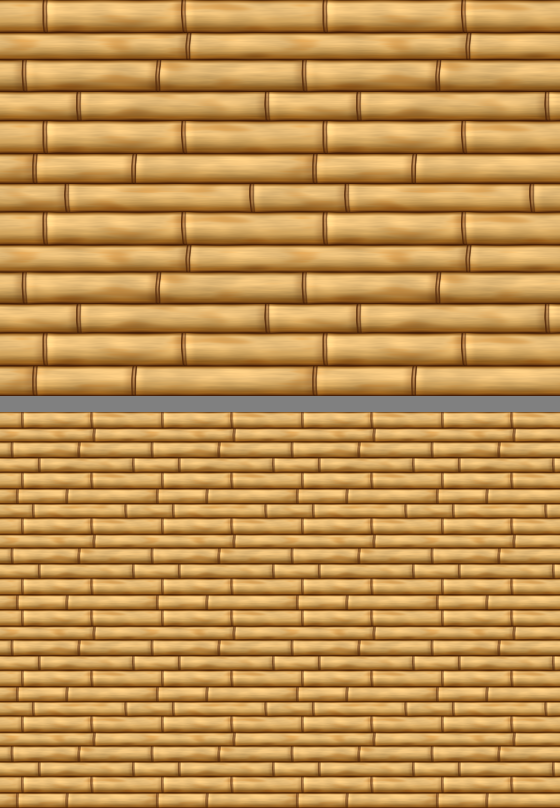
Top: one tile. Bottom: repeated 2 by 2.
Reproduce this texture procedurally as a WebGL 1 fragment shader.

```glsl
precision highp float;
// Wall of horizontal bamboo canes: 13 rows of varying thickness, two repeats
// across. Each row is shaded as a lit cylinder, ringed by raised joints, and
// worn with wrapping gradient noise for fibres and amber stains.

uniform vec2 u_resolution;

#define ROWS 13
#define REPEATS 2.0
#define REPEAT_LENGTH 9.2   // in mean cane thicknesses
#define FIBRE 0.065
#define MOTTLE 0.13
#define STAIN 0.60
#define TONE_SPREAD 0.06
#define SWELL 0.035         // how far joints bulge past the cane
#define RING_WIDTH 0.024
#define RING_GAP 0.055

const vec3 STRAW  = vec3(0.925, 0.755, 0.485);
const vec3 TAN    = vec3(0.80, 0.63, 0.36);
const vec3 OLIVE  = vec3(0.67, 0.50, 0.25);
const vec3 AMBER  = vec3(0.59, 0.38, 0.12);
const vec3 BARK   = vec3(0.47, 0.27, 0.08);
const vec3 GROOVE = vec3(0.27, 0.12, 0.03);

float hash(vec2 p) {
  return fract(sin(dot(p, vec2(127.1, 311.7))) * 4375.85);
}

float slope(vec2 cell, vec2 offset, float period, float seed) {
  cell.x = mod(cell.x, period);
  float angle = 6.2832 * hash(cell + seed * vec2(3.7, 9.1));
  return dot(vec2(cos(angle), sin(angle)), offset);
}

// Gradient noise that wraps along x after a whole number of cells
float noise(vec2 p, float period, float seed) {
  vec2 i = floor(p), f = fract(p);
  vec2 u = f * f * f * (f * (f * 6.0 - 15.0) + 10.0);
  vec2 e = vec2(1.0, 0.0);
  float low = mix(slope(i, f, period, seed),
                  slope(i + e.xy, f - e.xy, period, seed), u.x);
  float high = mix(slope(i + e.yx, f - e.yx, period, seed),
                   slope(i + e.xx, f - e.xx, period, seed), u.x);
  return mix(low, high, u.y);
}

// Cane kinds: thickness, two joint positions in the repeat, noise seed
vec4 caneKind(float k) {
  if (k < 0.5) return vec4(1.08, 0.160, 0.656, 1.0);
  if (k < 1.5) return vec4(0.89, 0.671, 0.671, 2.0);
  if (k < 2.5) return vec4(1.04, 0.086, 0.563, 3.0);
  if (k < 3.5) return vec4(0.96, 0.280, 0.953, 4.0);
  if (k < 4.5) return vec4(1.08, 0.160, 0.656, 1.0);
  if (k < 5.5) return vec4(0.98, 0.123, 0.477, 5.0);
  return vec4(0.94, 0.238, 0.899, 6.0);
}

float wrapDistance(float a, float b) {
  return (fract(a - b + 0.5) - 0.5) * REPEAT_LENGTH;
}

float line(float d, float width, float blur) {
  return 1.0 - smoothstep(max(width - blur, 0.0), width + blur, abs(d));
}

// Colour across the cane, from its top (0) to its underside (1)
vec3 caneShade(float t) {
  vec3 c = mix(STRAW, TAN, smoothstep(0.34, 0.68, t));
  c = mix(c, OLIVE, smoothstep(0.62, 0.80, t));
  c = mix(c, AMBER, smoothstep(0.75, 0.89, t));
  c = mix(c, BARK, smoothstep(0.90, 0.97, t));
  c = mix(c, GROOVE, smoothstep(0.955, 1.005, t));
  c = mix(AMBER, c, smoothstep(-0.01, 0.12, t));
  return mix(GROOVE, c, smoothstep(-0.035, 0.03, t));
}

void main() {
  vec2 uv = gl_FragCoord.xy / u_resolution;
  float y = (1.0 - uv.y) * float(ROWS);
  float s = fract(uv.x * REPEATS);
  float blur = 0.6 * float(ROWS) / u_resolution.y;

  // Find the row, counting from the top
  vec4 cane = caneKind(0.0);
  float rowTop = 0.0, edge = 0.0;
  for (int i = 0; i < ROWS; i++) {
    vec4 kind = caneKind(mod(float(i), 7.0));
    if (y >= edge) { cane = kind; rowTop = edge; }
    edge += kind.x;
  }
  float t = (y - rowTop) / cane.x;
  float seed = cane.w;

  // Nearest joint, slightly bowed and leaning
  float d1 = wrapDistance(s, cane.y), d2 = wrapDistance(s, cane.z);
  float nearSecond = step(abs(d2), abs(d1));
  float d = mix(d1, d2, nearSecond);
  float character = hash(vec2(seed, nearSecond + 4.0));
  float across = t - 0.5;
  d += (character - 0.5) * 0.09 * across - 0.12 * across * across;
  d += 0.015 * noise(vec2(s * 30.0, t * 3.0), 30.0, seed);

  // Canes narrow between joints, with an uneven outline
  float narrow = 1.0 + SWELL * (1.0 - exp(-d * d * 14.0));
  float profile = across * narrow + 0.5;
  profile += 0.03 * noise(vec2(s * 7.0, t), 7.0, seed + 10.0);
  vec3 color = caneShade(profile);
  float body = smoothstep(0.0, 0.12, profile) * (1.0 - smoothstep(0.88, 1.0, profile));

  // Fibres, mottling, stains and a tone for each length between joints
  float fibre = noise(vec2(s * 6.0, t * 13.0), 6.0, seed + 20.0)
              + 0.5 * noise(vec2(s * 22.0, t * 24.0), 22.0, seed + 30.0);
  float mottle = noise(vec2(s * 9.0, t * 1.6), 9.0, seed + 50.0);
  float blotch = noise(vec2(s * 6.0, t * 2.2), 6.0, seed + 40.0) + 0.2 * fibre;
  float stain = smoothstep(0.08, 0.60, blotch) * STAIN;
  float segment = step(cane.y, s) - step(cane.z, s);
  float tone = hash(vec2(seed + 7.0, segment)) - 0.5;
  color *= 1.0 + body * (FIBRE * fibre + MOTTLE * mottle) + TONE_SPREAD * tone;
  color = mix(color, color * vec3(0.84, 0.70, 0.46), stain * body);

  // Joint: shaded approach, two fine rings around a ridge, pale lip
  float approach = smoothstep(-0.42, -0.06, d) * (1.0 - smoothstep(-0.04, 0.02, d));
  float lip = smoothstep(0.07, 0.13, d) * (1.0 - smoothstep(0.13, 0.42, d));
  float ridge = line(d, RING_GAP, blur);
  color = mix(color, color * vec3(0.78, 0.70, 0.60), approach * 0.6);
  color *= 1.0 + 0.08 * lip * body;
  color = mix(color, color * vec3(0.82, 0.75, 0.72), ridge);
  float rings = max(line(d + RING_GAP, RING_WIDTH, blur) * mix(0.9, 0.7, character),
                    line(d - RING_GAP, RING_WIDTH, blur) * mix(0.45, 0.9, character));
  color = mix(color, mix(GROOVE, BARK, 0.35 * body), rings);

  gl_FragColor = vec4(clamp(color, 0.0, 1.0), 1.0);
}
```
